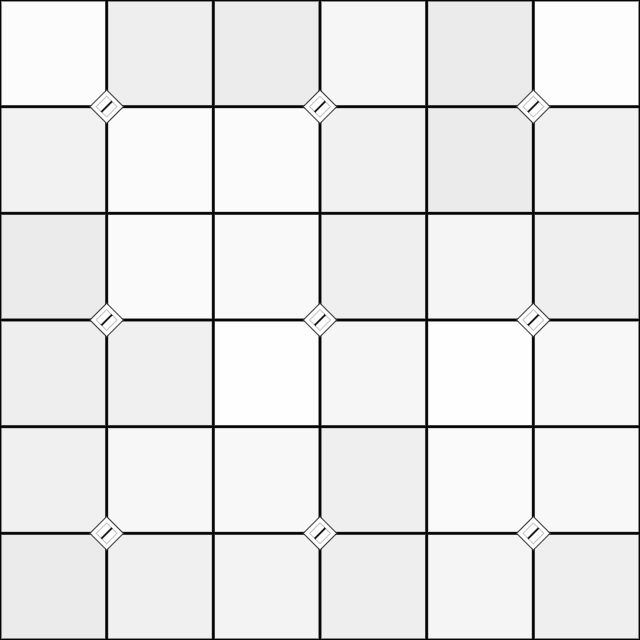
This pattern is drawn by a Shadertoy shader. Its source:

```glsl
// A six by six grid of pale grey tiles divided by soft black lines, with a
// small white diamond on every second crossing. Tile shades come from a
// wrapped hash; lines and diamonds are distance functions in tile units.

float hash(vec2 cell) {
    return fract(sin(dot(cell, vec2(127.1, 311.7))) * 43758.5453);
}

// Coverage of a shape with signed distance d
float fill(float d, float soft) {
    return 1.0 - smoothstep(-soft, soft, d);
}

void mainImage(out vec4 fragColor, in vec2 fragCoord) {
    vec2 p = 6.0 * fragCoord / iResolution.xy;
    float soft = 0.8 * 6.0 / min(iResolution.x, iResolution.y);

    // Tiles, each with its own light grey
    float shade = mix(0.92, 1.0, hash(mod(floor(p), 6.0)));

    // Grid lines
    vec2 toLine = abs(fract(p + 0.5) - 0.5);
    shade = mix(shade, 0.02, fill(min(toLine.x, toLine.y) - 0.0135, soft));

    // Diamonds, centred on the odd crossings; q is turned by 45 degrees
    vec2 c = mod(p, 2.0) - 1.0;
    vec2 q = vec2(c.x + c.y, c.y - c.x) * 0.70711;
    float diamond = max(abs(q.x), abs(q.y));
    shade = mix(shade, 1.0, fill(diamond - 0.111, soft));
    shade = mix(shade, 0.15, fill(abs(diamond - 0.111) - 0.0045, soft));

    // Faint inner outline and the slanted dash
    shade = mix(shade, 0.7, fill(abs(diamond - 0.069) - 0.0035, soft));
    vec2 dash = abs(q) - vec2(0.07, 0.0085);
    shade = mix(shade, 0.05, fill(max(dash.x, dash.y), soft));

    fragColor = vec4(vec3(shade), 1.0);
}
```
